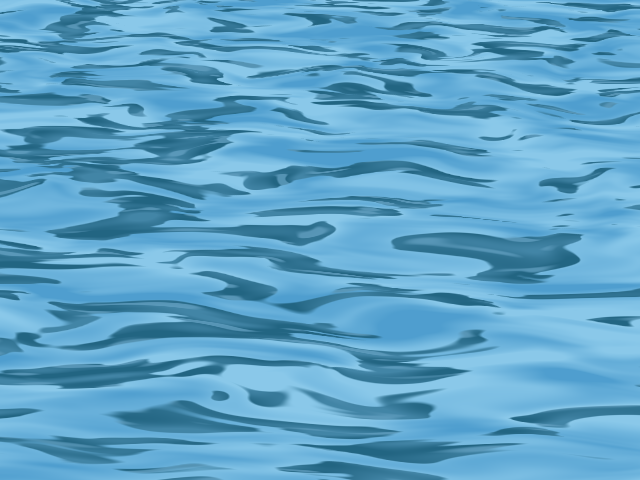
Reproduce this texture procedurally as a Shadertoy shader.

```glsl
// Rippled blue water receding into the distance, sky reflections broken by dark troughs.

// Integer hash giving a gradient in -1..1 per lattice cell
vec2 latticeGradient(vec2 cell) {
    uvec2 k = uvec2(ivec2(cell)) * 1664525u + 1013904223u;
    for (int i = 0; i < 2; i++) {
        k.x += k.y * 1664525u;
        k.y += k.x * 1664525u;
        k ^= k >> 16u;
    }
    return vec2(k & 0xffffu) / 32767.5 - 1.0;
}

float noise(vec2 p) {
    vec2 cell = floor(p), f = p - cell;
    vec2 w = f * f * f * (f * (f * 6.0 - 15.0) + 10.0);
    vec2 e = vec2(1.0, 0.0);
    float a = dot(latticeGradient(cell), f);
    float b = dot(latticeGradient(cell + e.xy), f - e.xy);
    float c = dot(latticeGradient(cell + e.yx), f - e.yx);
    float d = dot(latticeGradient(cell + 1.0), f - 1.0);
    return mix(mix(a, b, w.x), mix(c, d, w.x), w.y);
}

// Wave slope: three octaves of flattened ripples
float rippleSlope(vec2 q) {
    float sum = 0.0, amplitude = 1.0;
    for (int i = 0; i < 3; i++) {
        sum += amplitude * noise(q);
        q = mat2(1.7, 0.1, -0.12, 1.9) * q + vec2(17.3, 41.7);
        amplitude *= 0.55;
    }
    return sum;
}

void mainImage(out vec4 fragColor, in vec2 fragCoord) {
    vec2 uv = fragCoord / iResolution.y;
    float x = uv.x - 0.5 * iResolution.x / iResolution.y;

    // Perspective: ripples shrink towards a horizon above the canvas
    float distanceToHorizon = 1.5 - uv.y;
    vec2 q = vec2(3.9 * x / distanceToHorizon, -29.0 * log(distanceToHorizon));
    q.y += 0.2 * q.x;

    // Bend the ripples so that streaks swell, fork and taper
    vec2 bend = vec2(noise(q * 0.7 + 9.4), noise(q * vec2(0.8, 0.4) + 31.2));
    q += bend * vec2(0.9, 1.5);
    q.y += 0.5 * noise(q * vec2(1.8, 0.6) + 63.5);

    // Troughs look into the water, more of them on the left
    float slope = rippleSlope(q);
    float patches = 0.2 * noise(q * vec2(0.35, 0.12) + 5.8);
    float level = slope + patches - 0.07 * x - 0.108;
    float edge = max(0.035, 0.7 * fwidth(level));
    float trough = smoothstep(-edge, edge, level);

    // Soft sky reflection, palest beside the troughs
    float sheen = 0.9 * noise(q * vec2(0.6, 0.45) + 77.1)
                + 0.55 * noise(q * vec2(1.2, 1.3) + 22.6) + 0.4 * slope;
    vec3 sky = mix(vec3(0.31, 0.62, 0.81), vec3(0.54, 0.785, 0.915),
                   clamp(0.63 + 1.75 * sheen, 0.0, 1.0));

    // Teal depths with fine grey-blue glints
    float murk = noise(q * vec2(1.6, 2.0) + 48.9);
    vec3 depths = mix(vec3(0.135, 0.395, 0.51), vec3(0.26, 0.52, 0.65),
                      clamp(0.45 + 2.0 * murk, 0.0, 1.0));
    float glint = smoothstep(0.12, 0.32, noise(q * vec2(2.2, 3.4) + 13.7));
    depths = mix(depths, vec3(0.38, 0.62, 0.75), 0.8 * glint);

    fragColor = vec4(mix(sky, depths, trough), 1.0);
}
```
